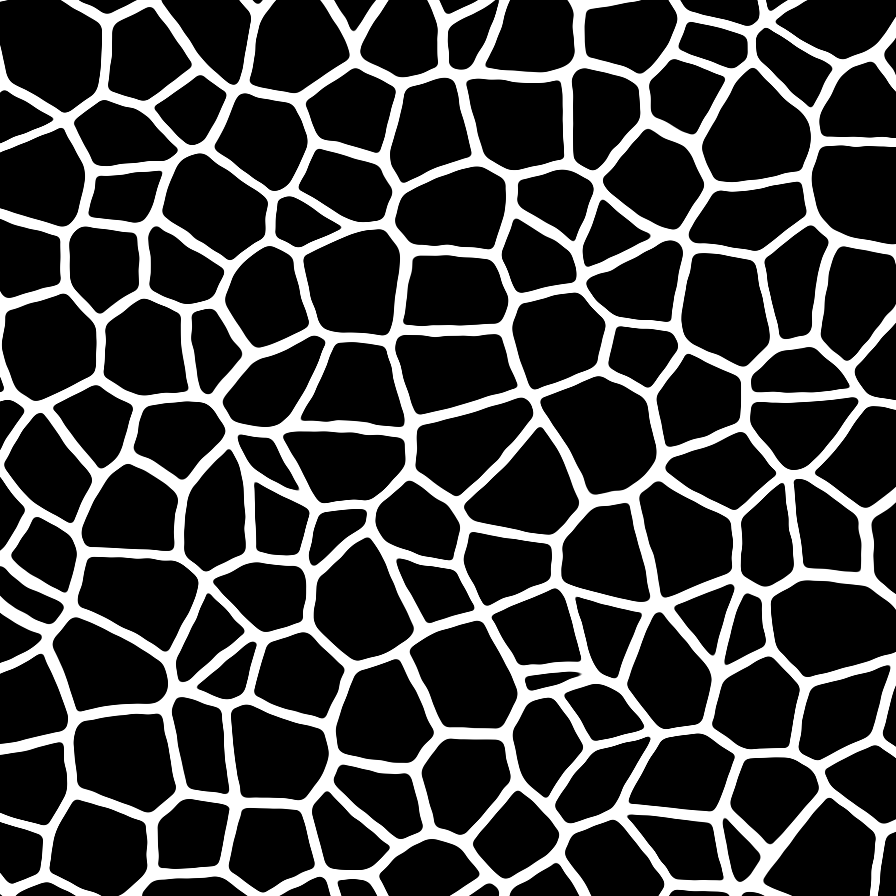
This pattern is drawn by a Shadertoy shader. Its source:

```glsl
const vec3 CELL_COLOR = vec3(0.0);
const vec3 WALL_COLOR = vec3(1.0);
const float CELLS_ACROSS = 11.0;
const float WALL_HALF_WIDTH = 0.0057;
const float SITE_JITTER = 0.92;
const float SIZE_VARIATION = 0.3;
const float CORNER_ROUNDING = 0.07;
const int REACH = 3;

float hash(vec2 p) {
    return fract(sin(dot(p, vec2(127.1, 311.7))) * 43758.5453);
}

vec2 hash2(vec2 p) {
    return vec2(hash(p), hash(p + vec2(37.2, 91.7)));
}

// Smooth value noise with two channels, from -0.5 to 0.5
vec2 noise2(vec2 p) {
    vec2 cell = floor(p);
    vec2 f = fract(p);
    vec2 u = f * f * (3.0 - 2.0 * f);
    vec2 bottom = mix(hash2(cell), hash2(cell + vec2(1.0, 0.0)), u.x);
    vec2 top = mix(hash2(cell + vec2(0.0, 1.0)), hash2(cell + vec2(1.0)), u.x);
    return mix(bottom, top, u.y) - 0.5;
}

// Bends the walls gently and roughens them slightly
vec2 warp(vec2 p) {
    return p + 0.24 * noise2(p * 0.9 + 17.0) + 0.025 * noise2(p * 6.0);
}

// Site position in xy, size weight in z
vec3 siteOf(vec2 cell) {
    vec2 offset = 0.5 + SITE_JITTER * (hash2(cell) - 0.5);
    return vec3(cell + offset, SIZE_VARIATION * hash(cell + 53.4));
}

// Squared distance to a site, reduced by its weight
float power(vec2 p, vec3 site) {
    vec2 d = p - site.xy;
    return dot(d, d) - site.z;
}

float smoothMin(float a, float b, float k) {
    float h = max(k - abs(a - b), 0.0) / k;
    return min(a, b) - 0.25 * k * h * h;
}

// Distance to the nearest wall of a weighted Voronoi diagram
float wallDistance(vec2 p) {
    vec2 base = floor(p);

    // Find the cell that owns this point
    vec3 owner = vec3(0.0);
    vec2 ownerCell = base;
    float lowest = 1e5;
    for (int y = -REACH; y <= REACH; y++) {
        for (int x = -REACH; x <= REACH; x++) {
            vec2 cell = base + vec2(x, y);
            vec3 site = siteOf(cell);
            float value = power(p, site);
            if (value < lowest) {
                lowest = value;
                owner = site;
                ownerCell = cell;
            }
        }
    }

    // Measure to the border line shared with each neighbour
    float nearest = 10.0;
    for (int y = -REACH; y <= REACH; y++) {
        for (int x = -REACH; x <= REACH; x++) {
            vec2 cell = base + vec2(x, y);
            if (cell == ownerCell) continue;
            vec3 site = siteOf(cell);
            float gap = max(distance(site.xy, owner.xy), 0.001);
            float border = (power(p, site) - lowest) / (2.0 * gap);
            nearest = smoothMin(nearest, border, CORNER_ROUNDING);
        }
    }
    return nearest;
}

void mainImage(out vec4 fragColor, in vec2 fragCoord) {
    vec2 uv = fragCoord / iResolution.y;
    float pixel = 1.0 / iResolution.y;
    float d = wallDistance(warp(uv * CELLS_ACROSS)) / CELLS_ACROSS;

    // Antialias across one pixel
    float wall = 1.0 - smoothstep(-0.5 * pixel, 0.5 * pixel, d - WALL_HALF_WIDTH);
    fragColor = vec4(mix(CELL_COLOR, WALL_COLOR, wall), 1.0);
}
```
